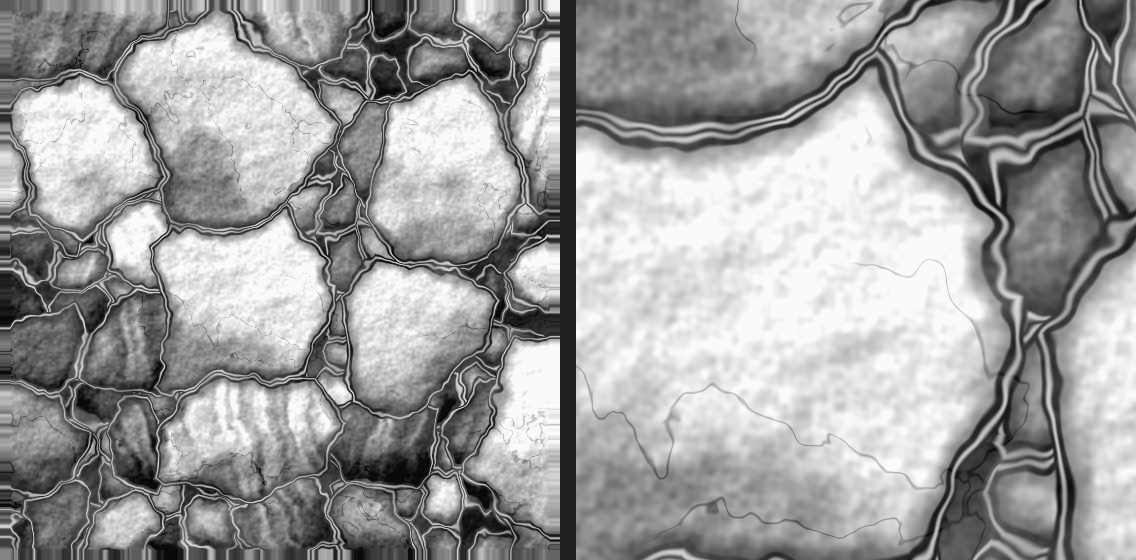
Left: the whole. Right: its middle third, enlarged.
Reproduce this texture procedurally as a three.js fragment shader.

```glsl
varying vec2 vUv;

#define BORDER 0.018
#define GAP 0.011
#define LINE_WIDTH 0.0016
#define SOFTNESS 0.0014
#define LINE_TONE 0.86
#define RELIEF 1.5
#define LARGE_GRID 3.3
#define MEDIUM_GRID 6.5
#define SMALL_GRID 12.0
#define SIDES 7

struct Stone {
  float dist;
  vec2 local;
  vec2 size;
  float id;
};

float hash(vec2 p) {
  vec3 q = fract(vec3(p.xyx) * 0.1031);
  q += dot(q, q.yzx + 33.33);
  return fract((q.x + q.y) * q.z);
}

vec2 hash2(vec2 p) {
  return vec2(hash(p), hash(p + 71.7));
}

float noise(vec2 p) {
  vec2 i = floor(p), f = fract(p);
  f = f * f * (3.0 - 2.0 * f);
  return mix(mix(hash(i), hash(i + vec2(1, 0)), f.x),
             mix(hash(i + vec2(0, 1)), hash(i + vec2(1, 1)), f.x), f.y);
}

float fbm(vec2 p) {
  float sum = 0.0, amp = 0.5;
  for (int i = 0; i < 5; i++) {
    sum += amp * noise(p);
    p = mat2(1.6, 1.2, -1.2, 1.6) * p + 7.3;
    amp *= 0.5;
  }
  return sum;
}

vec2 wobble(vec2 p) {
  return vec2(noise(p), noise(p + 43.0)) - 0.5;
}

// Irregular convex polygon fitted around an ellipse
float polygon(vec2 q, vec2 size, vec2 seed) {
  float d = -1.0;
  for (int k = 0; k < SIDES; k++) {
    vec2 h = hash2(seed + float(k) * 5.3);
    float angle = (float(k) + 0.7 * h.x) * 6.2832 / float(SIDES);
    vec2 n = vec2(cos(angle), sin(angle));
    d = max(d, dot(q, n) - length(n * size) * mix(0.78, 1.06, h.y));
  }
  return d;
}

// Closest stone of a jittered grid, with seams where stones meet
Stone nearestStone(vec2 p, float grid, float fill, float seed) {
  Stone s = Stone(1.0, vec2(0.0), vec2(1.0), 0.0);
  float second = 1.0;
  for (int j = -1; j <= 1; j++) {
    for (int i = -1; i <= 1; i++) {
      vec2 cell = floor(p * grid) + vec2(i, j) + seed;
      if (hash(cell) > fill) continue;
      vec2 centre = (cell - seed + 0.5 + 0.5 * (hash2(cell + 3.1) - 0.5)) / grid;
      vec2 size = mix(vec2(0.36, 0.38), vec2(0.62, 0.7), hash2(cell + 9.4)) / grid;
      float turn = 0.9 * (hash(cell + 17.2) - 0.5);
      vec2 q = mat2(cos(turn), sin(turn), -sin(turn), cos(turn)) * (p - centre);
      float d = polygon(q, size, cell + 23.0);
      if (d < s.dist) {
        second = s.dist;
        s = Stone(d, q, size, hash(cell + 31.6));
      } else {
        second = min(second, d);
      }
    }
  }
  s.dist = max(s.dist, 0.5 * (s.dist - second) + GAP * 0.8);
  return s;
}

// Lit face: slope, shaded underside, strata and a dim rim
float stoneTone(Stone s, vec2 p, float base, float relief) {
  vec2 face = s.local / s.size;
  float slope = dot(face, vec2(0.5 - s.id, 0.7));
  float fold = slope + 1.2 * (fbm(p * 9.0 + s.id * 50.0) - 0.5);
  float tone = base + 0.13 * slope - 0.27 * smoothstep(-0.1, -0.6, fold);
  float strata = noise(vec2(s.local.x * 85.0, s.local.y * 6.0) + s.id * 90.0);
  tone += (strata - 0.6) * 0.4 * step(0.66, s.id);
  tone += relief;
  return tone * mix(0.62, 1.0, smoothstep(0.0, -0.018, s.dist));
}

// Lays stones, their dark gap and pale outline over the tone below
float addLayer(float below, Stone s, vec2 p, vec2 toneRange, float relief) {
  float face = stoneTone(s, p, mix(toneRange.x, toneRange.y, fract(s.id * 7.13)), relief);
  float crevice = 0.07 + 0.32 * noise(p * 24.0) + relief * 0.5;
  float tone = mix(crevice, face, smoothstep(SOFTNESS, -SOFTNESS, s.dist));
  float outline = smoothstep(LINE_WIDTH + SOFTNESS, LINE_WIDTH - SOFTNESS, abs(s.dist - GAP * 0.55));
  tone = mix(tone, LINE_TONE, outline * mix(0.5, 1.0, noise(p * 35.0)));
  return mix(below, tone, smoothstep(GAP + SOFTNESS, GAP - SOFTNESS, s.dist));
}

void main() {
  // Clamping smears the rim outward
  vec2 uv = clamp(vUv, BORDER, 1.0 - BORDER);
  vec2 p = uv + 0.045 * wobble(uv * 7.0) + 0.022 * wobble(uv * 24.0) + 0.008 * wobble(uv * 75.0);

  // Surface relief with fine cracks and grain
  float height = fbm(uv * 17.0);
  float relief = RELIEF * (height - fbm(uv * 17.0 + vec2(-0.05, 0.07)));
  float crack = abs(fbm(p * 11.0 + 60.0) - 0.48);
  relief -= 0.22 * smoothstep(0.012, 0.0, crack) * smoothstep(0.45, 0.65, noise(uv * 9.0));
  relief += 0.12 * (noise(uv * 210.0) - 0.5);

  float tone = 0.08 + 0.4 * noise(uv * 18.0) * height + relief * 0.5;
  tone = addLayer(tone, nearestStone(p, SMALL_GRID, 0.92, 11.0), uv, vec2(0.2, 0.95), relief);
  tone = addLayer(tone, nearestStone(p, MEDIUM_GRID, 0.5, 37.0), uv, vec2(0.35, 1.0), relief);
  tone = addLayer(tone, nearestStone(p, LARGE_GRID, 0.8, 59.0), uv, vec2(0.8, 1.06), relief);
  gl_FragColor = vec4(vec3(clamp(tone, 0.04, 0.98)), 1.0);
}
```
